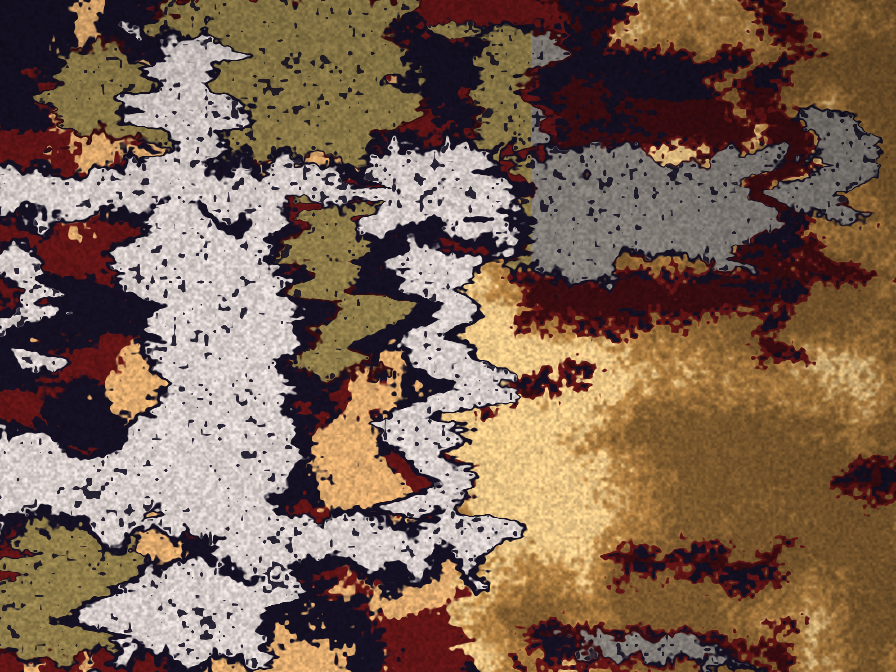
This texture is drawn by a WebGL 2 fragment shader. Its source:

```glsl
#version 300 es
precision highp float;
// A woven abstract carpet: pale, olive and grey patches with dark ragged rims,
// beside a speckled gold field crossed by dark red strokes. Box distance fields
// are bent by streaky noise, then broken up by knot-sized stipple.

uniform vec2 u_resolution;
out vec4 outColor;

const int COUNT = 9;
const vec3 PALE = vec3(0.80, 0.765, 0.755);
const vec3 OLIVE = vec3(0.53, 0.46, 0.27);
const vec3 GREY = vec3(0.49, 0.47, 0.45);
const vec3 NAVY = vec3(0.075, 0.06, 0.125);
const vec3 RED = vec3(0.36, 0.075, 0.08);
const vec3 MAROON = vec3(0.21, 0.045, 0.06);
const vec3 GOLD = vec3(0.60, 0.43, 0.22);
const vec3 CREAM = vec3(0.88, 0.74, 0.50);

// Patch layouts: centre.xy, half size.zw, in canvas heights
const vec4 PALE_PATCHES[COUNT] = vec4[COUNT](
  vec4(0.33, 0.43, 0.11, 0.24), vec4(0.28, 0.80, 0.04, 0.15),
  vec4(0.27, 0.71, 0.27, 0.03), vec4(0.14, 0.28, 0.20, 0.06),
  vec4(0.675, 0.42, 0.04, 0.20), vec4(0.65, 0.71, 0.08, 0.07),
  vec4(0.50, 0.19, 0.21, 0.03), vec4(0.30, 0.08, 0.13, 0.07),
  vec4(0.02, 0.54, 0.03, 0.08));
const vec4 MUTED_PATCHES[COUNT] = vec4[COUNT](
  vec4(0.43, 0.89, 0.14, 0.13), vec4(0.17, 0.85, 0.08, 0.06),
  vec4(0.52, 0.58, 0.05, 0.13), vec4(0.10, 0.13, 0.08, 0.10),
  vec4(0.74, 0.86, 0.05, 0.10), vec4(0.67, 0.60, 0.03, 0.02),
  vec4(0.94, 0.685, 0.18, 0.075), vec4(1.23, 0.75, 0.05, 0.06),
  vec4(0.99, 0.045, 0.13, 0.008));
const vec4 DARK_PATCHES[COUNT] = vec4[COUNT](
  vec4(0.95, 0.85, 0.14, 0.07), vec4(0.97, 0.56, 0.17, 0.03),
  vec4(1.15, 0.75, 0.018, 0.28), vec4(1.04, 0.16, 0.10, 0.016),
  vec4(1.00, 0.045, 0.20, 0.018), vec4(0.81, 0.43, 0.06, 0.012),
  vec4(0.86, 0.84, 0.04, 0.16), vec4(1.20, 0.62, 0.07, 0.025),
  vec4(1.29, 0.28, 0.04, 0.008));

float hash(vec2 p) {
  vec3 q = fract(vec3(p.xyx) * 0.1031);
  q += dot(q, q.yzx + 33.33);
  return fract((q.x + q.y) * q.z);
}

float noise(vec2 p) {
  vec2 i = floor(p), f = fract(p);
  f = f * f * (3.0 - 2.0 * f);
  return mix(mix(hash(i), hash(i + vec2(1, 0)), f.x),
             mix(hash(i + vec2(0, 1)), hash(i + vec2(1, 1)), f.x), f.y);
}

float fbm(vec2 p) {
  float sum = 0.0, amp = 0.533;
  for (int i = 0; i < 4; i++) {
    sum += amp * noise(p);
    p = p * 2.03 + 17.3;
    amp *= 0.5;
  }
  return sum;
}

// Depth inside the union of boxes, positive within
float patchDepth(vec4 boxes[COUNT], vec2 p) {
  float depth = -9.0;
  for (int i = 0; i < COUNT; i++) {
    vec2 d = abs(p - boxes[i].xy) - boxes[i].zw;
    depth = max(depth, -length(max(d, 0.0)) - min(max(d.x, d.y), 0.0));
  }
  return depth;
}

float cover(float value, float softness) {
  return smoothstep(-softness, softness, value);
}

// Paints a patch with a dark rim around it
vec3 paint(vec3 under, vec3 fill, vec3 rim, float depth, float rimWidth) {
  float soft = 0.003;
  return mix(mix(under, rim, cover(depth + rimWidth, soft)), fill, cover(depth, soft));
}

// Navy and red brushwork with cream flashes
vec3 brushwork(vec2 p, float stipple) {
  float redness = fbm(p * vec2(6, 13) + 4.0) + 0.16 * stipple;
  float flash = fbm(p * vec2(9, 7) + 31.0) + 0.16 * stipple;
  vec3 c = mix(NAVY, RED, cover(redness - 0.515, 0.015));
  return mix(c, CREAM * vec3(0.95, 0.86, 0.82), cover(flash - 0.635, 0.015));
}

// Gold pile with cream speckle, brightest toward its left edge
vec3 goldField(vec2 p, float stipple) {
  float cloud = 0.6 * fbm(p * vec2(5, 9) + 8.0) + 0.4 * fbm(vec2(p.x * 14.0, p.y * 3.0));
  float light = cloud + 0.26 * stipple - 0.28 * (p.x - 0.93);
  vec3 c = mix(GOLD * 0.78, GOLD * 1.1, smoothstep(0.32, 0.52, light));
  return mix(c, CREAM, smoothstep(0.50, 0.64, light));
}

void main() {
  vec2 p = gl_FragCoord.xy / u_resolution.y;
  float stipple = 0.65 * noise(p * 150.0) + 0.35 * noise(p * 77.0 + 5.0) - 0.5;

  // Long horizontal tears and shorter vertical ones
  vec2 tear = vec2(fbm(p * vec2(5, 24)), fbm(p * vec2(18, 6) + 9.0)) - 0.5;
  vec2 q = p + tear * vec2(0.20, 0.10);
  float rough = 0.06 * (fbm(p * vec2(17, 26) + 50.0) - 0.5) + 0.026 * stipple;
  float rimWidth = 0.004 + 0.022 * noise(p * vec2(9, 14) + 70.0);

  float border = mix(0.70, 0.84, smoothstep(0.60, 0.68, p.y));
  float rightSide = p.x - border + 0.16 * tear.x + rough;
  float muted = patchDepth(MUTED_PATCHES, q) + rough;
  float pale = patchDepth(PALE_PATCHES, q) + rough;
  float dark = patchDepth(DARK_PATCHES, p + tear * vec2(0.14, 0.06)) + rough + 0.02 * stipple;

  // Grounds and dark strokes
  vec3 color = mix(brushwork(p, stipple), goldField(p, stipple), cover(rightSide, 0.004));
  float core = cover(fbm(p * vec2(7, 30) + 13.0) + 0.3 * stipple - 0.53, 0.02);
  color = paint(color, mix(MAROON, NAVY, core), RED, dark, 0.010);

  // Muted and pale patches
  vec3 mutedFill = mix(OLIVE, GREY, step(0.79, p.x));
  color = paint(color, mutedFill, mix(NAVY, MAROON, core), muted, rimWidth * 0.6);
  color = paint(color, PALE, NAVY, pale, rimWidth);

  // Loose navy knots scattered over the patches
  float cluster = fbm(p * vec2(7, 11) + 90.0) - 0.5;
  float fleck = cover(stipple + 0.35 * cluster - 0.265, 0.03);
  color = mix(color, NAVY, fleck * cover(max(pale, muted), 0.004) * 0.9);

  // Tufted pile and gentle light falloff
  float pile = 0.6 * noise(p * 230.0 + 3.0) + 0.4 * noise(p * 310.0 + 21.0) - 0.5;
  float light = 1.05 - 0.14 * smoothstep(0.85, 1.33, p.x) - 0.10 * smoothstep(0.6, 1.0, p.y);
  outColor = vec4(clamp(color * light * (1.0 + 0.42 * pile), 0.0, 1.0), 1.0);
}
```
